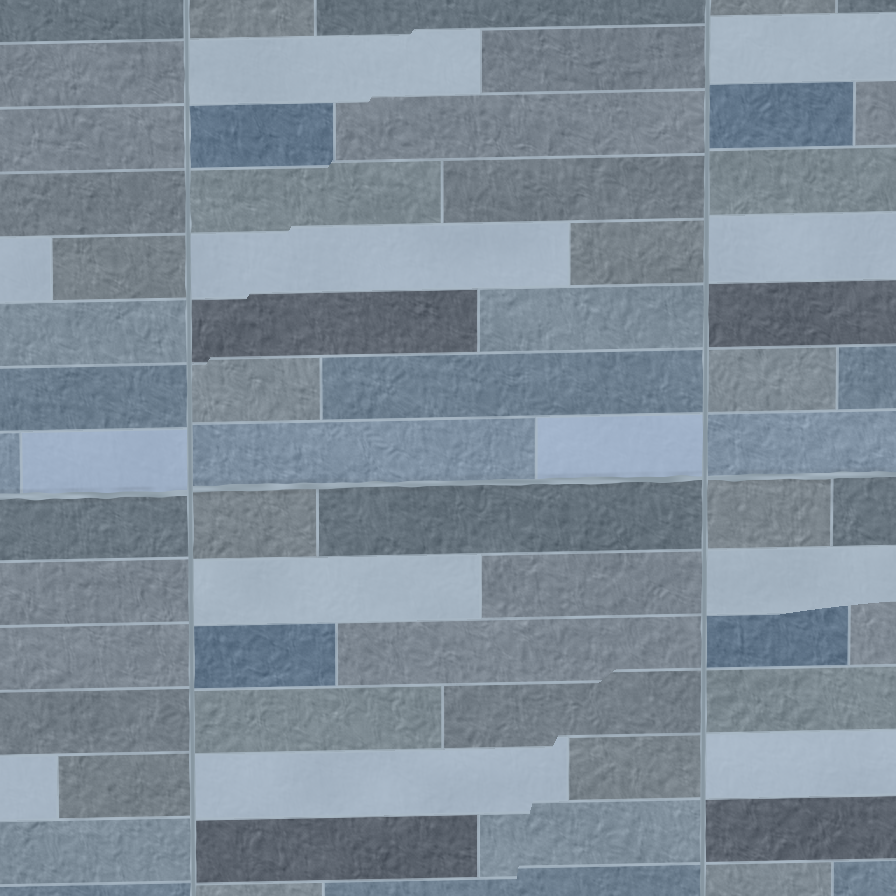
Write a Shadertoy shader that draws this texture.

```glsl
// Wall of rough stone strip tiles in repeating eight-row panels, with pale joints and worn seams.
#define PANEL_ROWS 8.0
#define ROW_HEIGHT 0.0723
#define FIRST_ROW 0.0443
#define TILT 0.02
#define JOINT_HALF 0.0016
#define SEAM_HALF 0.0032
#define GRAIN_FREQ 125.0
#define GRAIN_DEPTH 0.24
#define TILE_VARIATION 0.018
#define JOINT_COLOR vec3(0.66, 0.72, 0.77)
#define SEAM_COLOR vec3(0.53, 0.59, 0.63)

// Stone colours of the left and right tile in each panel row, top to bottom
const vec3 leftStone[8] = vec3[8](
    vec3(0.48, 0.52, 0.55), vec3(0.65, 0.71, 0.765), vec3(0.37, 0.45, 0.53), vec3(0.48, 0.53, 0.56),
    vec3(0.65, 0.71, 0.77), vec3(0.36, 0.39, 0.43), vec3(0.50, 0.545, 0.58), vec3(0.49, 0.56, 0.63));
const vec3 rightStone[8] = vec3[8](
    vec3(0.40, 0.45, 0.49), vec3(0.47, 0.51, 0.55), vec3(0.49, 0.53, 0.57), vec3(0.45, 0.49, 0.525),
    vec3(0.47, 0.51, 0.54), vec3(0.49, 0.55, 0.60), vec3(0.43, 0.50, 0.565), vec3(0.62, 0.69, 0.78));
// Where each row is split, as a fraction of the panel width
const float splitAt[8] = float[8](0.247, 0.564, 0.283, 0.49, 0.735, 0.56, 0.255, 0.672);

float hash(vec2 p) {
    return fract(sin(dot(p, vec2(127.1, 311.7))) * 43758.5453);
}

float noise(vec2 p) {
    vec2 i = floor(p), f = fract(p);
    f = f * f * (3.0 - 2.0 * f);
    return mix(mix(hash(i), hash(i + vec2(1, 0)), f.x),
               mix(hash(i + vec2(0, 1)), hash(i + vec2(1, 1)), f.x), f.y);
}

// Height of the rough stone face, with a slanted grain
float stoneHeight(vec2 p) {
    vec2 q = mat2(0.8, 0.6, -0.6, 0.8) * p * GRAIN_FREQ;
    q *= vec2(1.25, 0.75);
    q += 1.2 * vec2(noise(q * 0.4), noise(q * 0.4 + 31.0));
    return 0.6 * noise(q) + 0.3 * noise(q * 2.1 + 7.0) + 0.35 * noise(q * 0.45 + 19.0);
}

// Vertical slip of the rows to the right of the two diagonal breaks
float rowSlip(vec2 p, float column) {
    float upperBreak = 0.482 - 0.62 * p.y;
    float lowerBreak = 0.521 + 0.0195 / max(p.y - 0.63, 0.001);
    float slip = mix(0.0052, -0.0026, smoothstep(0.55, 0.6, p.y));
    slip += column > 0.5 ? 0.009 * max(0.0, 1.0 - p.y / 0.365) : 0.0;
    slip *= step(upperBreak, p.x) * step(0.0, column);
    return p.x > lowerBreak ? 0.0091 : slip;
}

// Coverage of a line of the given half width
float line(float dist, float halfWidth, float px) {
    return 1.0 - smoothstep(halfWidth - 0.6 * px, halfWidth + 0.6 * px, dist);
}

void mainImage(out vec4 fragColor, in vec2 fragCoord) {
    vec2 p = fragCoord / iResolution.xy;
    p.y = 1.0 - p.y;
    float px = 1.0 / iResolution.y;

    // Panel columns, narrowing slightly downwards
    float seamLeft = mix(0.208, 0.216, p.y);
    float panelWidth = mix(0.790, 0.784, p.y) - seamLeft;
    float across = (p.x - seamLeft) / panelWidth;
    float column = floor(across);
    float u = across - column;

    // Tilted rows, counted within each panel
    float v = (p.y + TILT * (p.x - 0.211) + rowSlip(p, column) - FIRST_ROW) / ROW_HEIGHT;
    float row = floor(v) + 1.0;
    int r = int(mod(row, PANEL_ROWS));
    bool isRight = u > splitAt[r];
    vec3 color = isRight ? rightStone[r] : leftStone[r];

    // Tone differences between tiles and soft patches across the wall
    vec2 tileId = vec2(column * 2.0 + float(isRight), row);
    color += TILE_VARIATION * (hash(tileId + 3.0) - 0.5);
    color += 0.035 * (noise(p * vec2(14.0, 22.0) + tileId * 5.3) - 0.5);

    // Relief lit from the upper left, fainter on the pale smooth tiles
    vec2 grainPos = p + 0.37 * tileId;
    float relief = stoneHeight(grainPos) - stoneHeight(grainPos - vec2(0.0018, 0.0022));
    float roughness = mix(1.0, 0.2, smoothstep(0.57, 0.66, color.g));
    color += GRAIN_DEPTH * roughness * relief;
    color += 0.02 * roughness * (hash(floor(p * 512.0)) - 0.5);

    // Thin joints, unevenly filled
    float rowDist = abs(v - round(v)) * ROW_HEIGHT;
    float splitDist = abs(u - splitAt[r]) * panelWidth;
    float joint = max(line(rowDist, JOINT_HALF, px), line(splitDist, JOINT_HALF, px));
    float filling = mix(0.65, 1.0, noise(p * 45.0));
    color = mix(color, JOINT_COLOR, joint * filling);

    // Ragged horizontal seam between panels, with a shadow below it
    float ragged = noise(p * vec2(50.0, 160.0));
    if (mod(round(v) + 1.0, PANEL_ROWS) < 0.5) {
        color *= 1.0 - 0.1 * ragged * line(rowDist, 0.008, 3.0 * px);
        vec3 smear = mix(SEAM_COLOR, JOINT_COLOR, noise(p * vec2(35.0, 240.0)));
        color = mix(color, smear, line(rowDist, SEAM_HALF * (0.6 + 0.9 * ragged), px));
    }

    // Vertical panel seams: grey core with worn pale edges
    float seamDist = min(u, 1.0 - u) * panelWidth;
    float wear = noise(p * vec2(160.0, 60.0));
    vec3 seamTone = mix(SEAM_COLOR, JOINT_COLOR, smoothstep(0.0008, 0.0028, seamDist) * wear);
    color = mix(color, seamTone, line(seamDist, SEAM_HALF * (0.75 + 0.5 * wear), px));

    fragColor = vec4(clamp(color, 0.0, 1.0), 1.0);
}
```
